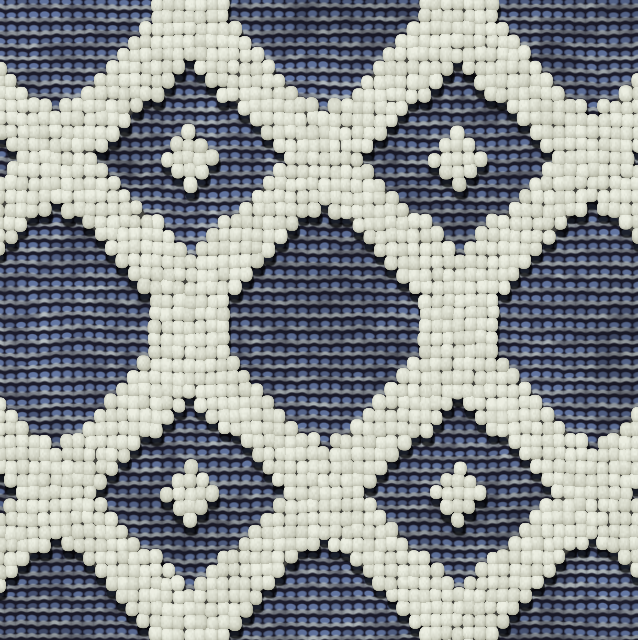
Write a Shadertoy shader that draws this pattern.

```glsl
// Handwoven rug: raised ivory knots form a diamond trellis over a ribbed blue flat weave.

// Layout, in units of the canvas height
const vec2 PERIOD = vec2(0.4193, 0.5234);       // one trellis repeat
const vec2 DIAMOND_CENTRE = vec2(0.2969, 0.7526);
const float DIAMOND_RADIUS = 0.152;             // small blue diamond
const float HEXAGON_RADIUS = 0.198;             // large blue field, tip to centre
const float HEXAGON_HALF_WIDTH = 0.156;
const float DOT_RADIUS = 0.043;                 // knot cluster in the diamond
const vec2 STITCH = PERIOD / vec2(24.0, 26.0);

// Relief and wear
const float KNOT_SIZE = 0.60;                   // knot radius in stitches
const float KNOT_JITTER = 0.22;
const float WARP = 0.005;
const vec2 SHADOW_OFFSET = vec2(-0.002, 0.012);
const float SHADOW_STRENGTH = 0.72;

// Colours
const vec3 IVORY = vec3(0.89, 0.90, 0.85);
const vec3 IVORY_SHADE = vec3(0.55, 0.55, 0.47);
const vec3 KNOT_GAP = vec3(0.27, 0.27, 0.25);
const vec3 WEAVE_DARK = vec3(0.10, 0.10, 0.16);
const vec3 WEAVE_BLUE = vec3(0.36, 0.43, 0.59);
const vec3 WEAVE_PALE = vec3(0.66, 0.69, 0.70);

float hash(vec2 p) {
    return fract(sin(dot(p, vec2(127.1, 311.7))) * 43758.5453);
}

float noise(vec2 p) {
    vec2 i = floor(p);
    vec2 f = fract(p);
    f = f * f * (3.0 - 2.0 * f);
    return mix(mix(hash(i), hash(i + vec2(1, 0)), f.x),
               mix(hash(i + vec2(0, 1)), hash(i + vec2(1, 1)), f.x), f.y);
}

// Positive where the ivory pile stands
float trellis(vec2 p) {
    vec2 a = abs(p - PERIOD * round(p / PERIOD));
    vec2 b = 0.5 * PERIOD - a;
    float diamond = a.x + a.y - DIAMOND_RADIUS;
    float hexagon = max(b.x + b.y - HEXAGON_RADIUS, b.x - HEXAGON_HALF_WIDTH);
    float dotShape = a.x + a.y - DOT_RADIUS;
    return max(min(diamond, hexagon), -dotShape);
}

// Topmost knot: x = height (negative outside), yz = position on the knot, w = tone
vec4 pile(vec2 p) {
    vec2 base = round(p / STITCH);
    vec4 top = vec4(-1.0, 0.0, 0.0, 0.0);
    for (int j = -1; j <= 1; j++) {
        for (int i = -1; i <= 1; i++) {
            vec2 id = base + vec2(i, j);
            if (trellis(id * STITCH) < 0.0) continue;
            vec2 jitter = vec2(hash(id), hash(id + 37.0)) - 0.5;
            float size = KNOT_SIZE * (0.94 + 0.14 * hash(id + 71.0));
            vec2 r = (p / STITCH - id - KNOT_JITTER * jitter) / size;
            vec2 e = pow(abs(r), vec2(2.5));
            float h = 1.0 - e.x - e.y;
            if (h > top.x) top = vec4(h, r, hash(id + 13.0));
        }
    }
    return top;
}

// Ribs of blue beads, each underlined by a pale thread
vec3 flatWeave(vec2 p, float aa) {
    vec2 grid = p / STITCH + 0.5;
    grid.y += 0.16 * (noise(grid * vec2(0.7, 1.0)) - 0.5);
    vec2 id = floor(grid);
    vec2 v = fract(grid);
    float patchTone = noise(p * 9.0 + 20.0);

    vec2 r = (v - vec2(0.5, 0.67)) / vec2(0.52, 0.30);
    float bead = 1.0 - smoothstep(0.25, 1.0 + aa, dot(r, r));
    bead *= 0.55 + 0.45 * hash(id) + 0.25 * patchTone;

    float threadY = 0.32 - 0.05 * cos(6.2832 * v.x);
    float thread = 1.0 - smoothstep(0.06, 0.16 + aa, abs(v.y - threadY));
    float wear = noise(grid * vec2(0.8, 1.0) + 50.0);
    thread *= (0.45 + 0.65 * wear) * (0.75 + 0.25 * sin(3.1416 * v.x));

    vec3 col = mix(WEAVE_DARK, WEAVE_BLUE, clamp(bead, 0.0, 1.0));
    col = mix(col, WEAVE_PALE, clamp(thread, 0.0, 1.0));
    return col * (0.90 + 0.20 * patchTone);
}

void mainImage(out vec4 fragColor, in vec2 fragCoord) {
    float pixel = 1.0 / iResolution.y;
    vec2 p = fragCoord * pixel - DIAMOND_CENTRE;
    p += WARP * (vec2(noise(p * 11.0 + 5.0), noise(p * 11.0 + 40.0)) - 0.5);
    float aa = pixel / STITCH.x;

    // Ground, with the shadow cast below the pile
    float shadow = smoothstep(-0.5, 0.3, pile(p + SHADOW_OFFSET).x);
    vec3 ground = flatWeave(p, aa) * (1.0 - SHADOW_STRENGTH * shadow);
    float inside = smoothstep(0.0, 0.4 * STITCH.x, trellis(p) - 0.3 * STITCH.x);
    ground = mix(ground, KNOT_GAP, inside);

    // Rounded knots lit from the upper left
    vec4 knot = pile(p);
    float fibre = noise(p * vec2(420.0, 260.0)) - 0.5;
    float light = 0.38 + 0.60 * sqrt(max(knot.x, 0.0));
    light += 0.22 * knot.z - 0.10 * knot.y + 0.18 * (knot.w - 0.5) + 0.16 * fibre;
    vec3 ivory = mix(IVORY_SHADE, IVORY, clamp(light, 0.0, 1.1));

    float cover = smoothstep(-1.3 * aa, 1.3 * aa, knot.x);
    fragColor = vec4(clamp(mix(ground, ivory, cover), 0.0, 1.0), 1.0);
}
```
